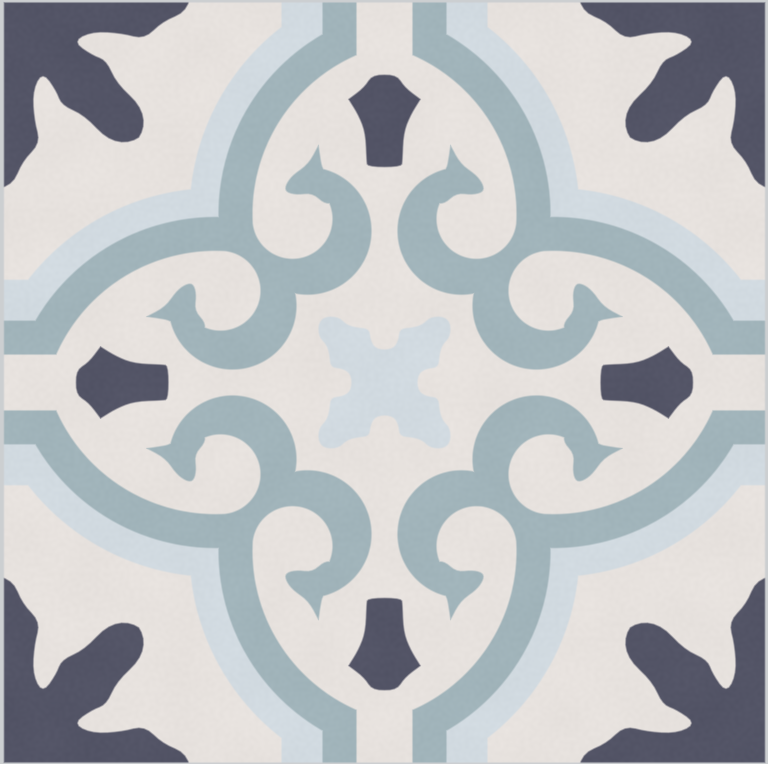
This pattern is drawn by a Shadertoy shader. Its source:

```glsl
// Encaustic cement tile: four scrolled lobes, buds, corner leaves and a central cross.

// Gradient noise for the cement grain
vec2 gradient(vec2 cell) {
    float a = 6.2832 * fract(sin(dot(cell, vec2(127.1, 311.7))) * 43758.5);
    return vec2(cos(a), sin(a));
}

float gradientNoise(vec2 p) {
    vec2 i = floor(p), f = p - i, u = f * f * (3.0 - 2.0 * f);
    vec2 e = vec2(1, 0);
    return mix(mix(dot(gradient(i), f), dot(gradient(i + e), f - e), u.x),
               mix(dot(gradient(i + e.yx), f - e.yx), dot(gradient(i + 1.0), f - 1.0), u.x), u.y);
}

// Signed distance to a closed quadratic B-spline outline
float splineShape(vec2 p, vec2 v[14]) {
    float nearest = 1e9, side = 1.0;
    for (int i = 0; i < 14; i++) {
        vec2 control = v[i];
        vec2 start = 0.5 * (v[(i + 13) % 14] + control);
        vec2 end = 0.5 * (control + v[(i + 1) % 14]);
        vec2 a = start;
        for (int k = 1; k <= 4; k++) {
            float t = float(k) / 4.0;
            vec2 b = mix(mix(start, control, t), mix(control, end, t), t);
            vec2 e = b - a, w = p - a;
            vec2 r = w - e * clamp(dot(w, e) / max(dot(e, e), 1e-5), 0.0, 1.0);
            nearest = min(nearest, dot(r, r));
            bvec3 crossing = bvec3(p.y >= a.y, p.y < b.y, e.x * w.y > e.y * w.x);
            if (all(crossing) || all(not(crossing))) side = -side;
            a = b;
        }
    }
    return side * sqrt(nearest);
}

// Arched lobe that runs into a straight stem at the tile edge
float lobe(vec2 q, float radius, float stem) {
    return min(length(q - vec2(-42, 169)) - radius, max(q.x - stem, 169.0 - q.y));
}

// Curl of the scroll, hollowed by its pocket
float scroll(vec2 q) {
    float pocket = min(length(q - vec2(92, 164)) - 40.0, max(70.0 - q.x, 166.0 - q.y));
    return max(length(q - vec2(77, 152)) - 64.0, -pocket);
}

float scrollTip(vec2 q) {
    return splineShape(q, vec2[14](
        vec2(66, 238), vec2(66, 238), vec2(76, 219), vec2(92, 208), vec2(99, 198),
        vec2(99, 191), vec2(88, 188), vec2(72, 190), vec2(60, 179), vec2(50, 180),
        vec2(46, 196), vec2(54, 206), vec2(62, 214), vec2(64, 224)));
}

float bud(vec2 q) {
    return splineShape(q, vec2[14](
        vec2(-12, 308), vec2(12, 309), vec2(20, 296), vec2(36, 284), vec2(36, 284),
        vec2(26, 268), vec2(19, 250), vec2(18, 222), vec2(17, 216), vec2(-20, 216),
        vec2(-40, 216), vec2(-40, 260), vec2(-40, 290), vec2(-30, 308)));
}

float cornerLeaf(vec2 q) {
    return splineShape(q, vec2[14](
        vec2(192, 400), vec2(197, 372), vec2(222, 362), vec2(240, 344), vec2(262, 350),
        vec2(292, 352), vec2(312, 342), vec2(292, 328), vec2(278, 323), vec2(268, 300),
        vec2(242, 276), vec2(240, 250), vec2(262, 228), vec2(700, 700)));
}

float centreCross(vec2 q) {
    return splineShape(q, vec2[14](
        vec2(-10, 33), vec2(8, 33), vec2(14, 42), vec2(15, 54), vec2(28, 55),
        vec2(38, 58), vec2(46, 66), vec2(62, 66), vec2(70, 52), vec2(60, 20),
        vec2(20, -40), vec2(-30, -40), vec2(-40, 0), vec2(-40, 30)));
}

void mainImage(out vec4 fragColor, in vec2 fragCoord) {
    // The canvas spans 768 design units; fold it into one octant
    vec2 p = (fragCoord / iResolution.xy - 0.5) * vec2(768, 766) - vec2(0.5, -0.5);
    vec2 q = abs(p);
    if (q.x > q.y) q = q.yx;
    float soft = 0.6 + 500.0 / iResolution.y;

    vec3 cream = vec3(0.905, 0.885, 0.87);
    vec3 paleBlue = vec3(0.82, 0.855, 0.88);
    vec3 greyBlue = vec3(0.63, 0.705, 0.73);
    vec3 slate = vec3(0.325, 0.33, 0.40);

    // Lobes: pale halo, grey band and scrolls
    float outer = lobe(q, 208.0, 62.0);
    float halo = max(lobe(q, 237.0, 103.0), -outer - 3.0);
    float band = max(outer, -lobe(q, 174.0, 28.0));
    band = min(band, min(scroll(q), scrollTip(q)));
    vec3 color = mix(cream, paleBlue, smoothstep(soft, -soft, halo));
    color = mix(color, greyBlue, smoothstep(soft, -soft, band));

    // Cross, buds and corner leaves
    color = mix(color, paleBlue, smoothstep(soft, -soft, centreCross(q)));
    color = mix(color, slate, smoothstep(soft, -soft, min(bud(q), cornerLeaf(q))));

    // Cement grain and the narrow grout border
    color += 0.012 * gradientNoise(p / 5.0) + 0.012 * gradientNoise(p / 45.0);
    float rim = max(abs(p.x) - 380.5, abs(p.y) - 381.0);
    color = mix(color, vec3(0.80, 0.81, 0.82), smoothstep(-soft, soft, rim));
    fragColor = vec4(color, 1.0);
}
```
